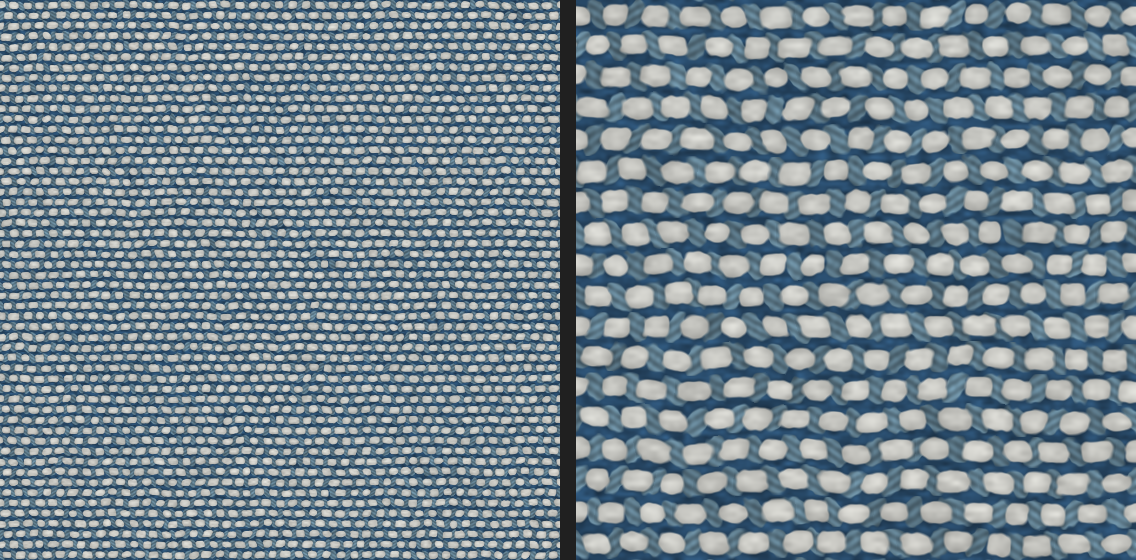
Left: the whole. Right: its middle third, enlarged.
Write a WebGL 2 fragment shader that draws this texture.

```glsl
#version 300 es
precision highp float;
// Woven cloth: staggered rows of cream floats, with twisted teal yarn in the
// gaps and navy weft behind. Each yarn is a superellipse on a brick grid,
// varied per cell by an integer hash and roughened by wrapping value noise.
uniform vec2 u_resolution;
out vec4 fragColor;

const vec2 WEAVE = vec2(42.0, 54.0);   // floats across, rows up (even)
const vec3 NAVY = vec3(0.155, 0.285, 0.405);
const vec3 TEAL = vec3(0.400, 0.525, 0.595);
const vec3 CREAM = vec3(0.775, 0.775, 0.755);

// Integer hash of a lattice point, 0 to 1
float hash(vec2 cell, uint seed) {
  uvec2 q = uvec2(ivec2(cell));
  uint h = q.x * 1597u + q.y * 51749u + seed * 7919u;
  h = (h ^ (h >> 15)) * 73244475u;
  h = (h ^ (h >> 13)) * 668265263u;
  h ^= h >> 16;
  return float(h & 65535u) / 65535.0;
}

// Value noise that repeats after a whole number of cells
float wrapNoise(vec2 uv, vec2 period, uint seed) {
  vec2 p = uv * period;
  vec2 i = floor(p);
  vec2 f = fract(p);
  f = f * f * (3.0 - 2.0 * f);
  vec2 a = mod(i, period);
  vec2 b = mod(i + 1.0, period);
  return mix(mix(hash(a, seed), hash(vec2(b.x, a.y), seed), f.x),
             mix(hash(vec2(a.x, b.y), seed), hash(b, seed), f.x), f.y);
}

// Normalised superellipse radius: 1 on the outline
float superellipse(vec2 p, vec2 halfSize, float power) {
  vec2 q = pow(abs(p) / halfSize + 0.0001, vec2(power));
  return pow(q.x + q.y, 1.0 / power);
}

float coverage(float radius, float softness) {
  return 1.0 - smoothstep(1.0 - softness, 1.0 + softness, radius);
}

// Brick grid: xy is the position about the cell centre, zw the wrapped cell
vec4 brick(vec2 p, float shift) {
  p.x += shift + 0.5 * mod(floor(p.y), 2.0);
  return vec4(fract(p) - 0.5, mod(floor(p), WEAVE));
}

// Teal knot between two floats: leaning yarn with diagonal plies
vec3 addKnot(vec3 base, vec4 g, float grain, float softness) {
  float lean = mix(-0.24, 0.24, step(0.35, hash(g.zw, 11u)));
  vec2 p = g.xy;
  p.x += lean * p.y + 0.05 * (hash(g.zw, 12u) - 0.5);
  float width = mix(0.23, 0.31, hash(g.zw, 13u));
  float radius = superellipse(p, vec2(width, 0.45), 2.2) + 0.5 * (grain - 0.5);
  float ply = 0.5 + 0.5 * cos(15.0 * (g.xy.x + 1.3 * lean * 4.0 * g.xy.y));
  float light = 0.78 + 0.22 * ply + 0.25 * (grain - 0.5);
  light *= mix(0.92, 1.1, hash(g.zw, 14u));
  return mix(base, TEAL * light, coverage(radius, softness));
}

// Cream float: from round to nearly rectangular, darker at its rim
vec3 addFloat(vec3 base, vec4 g, float grain, float fibre, float softness) {
  vec2 jitter = vec2(hash(g.zw, 21u), hash(g.zw, 22u)) - 0.5;
  vec2 p = g.xy - jitter * vec2(0.12, 0.07);
  p.y += 0.12 * (hash(g.zw, 23u) - 0.5) * p.x;
  vec2 halfSize = vec2(mix(0.30, 0.40, hash(g.zw, 24u)),
                       mix(0.31, 0.37, hash(g.zw, 25u)));
  float power = mix(2.0, 3.8, hash(g.zw, 26u));
  float radius = superellipse(p, halfSize, power);
  float light = 1.05 - 0.13 * radius * radius + 0.08 * p.y;
  light += 0.12 * (fibre - 0.5) + 0.08 * (grain - 0.5);
  light *= mix(0.96, 1.03, hash(g.zw, 27u));
  // Contact shadow under the yarn
  base *= 1.0 - 0.14 * coverage(radius - 0.18, 0.25);
  return mix(base, CREAM * light, coverage(radius + 0.26 * (grain - 0.5), softness));
}

void main() {
  vec2 uv = gl_FragCoord.xy / u_resolution;
  float pixel = WEAVE.y / min(u_resolution.x, u_resolution.y);
  float softness = max(0.13, 1.7 * pixel);

  // Fibre textures and slow drift of the threads
  float grain = mix(wrapNoise(uv, vec2(300.0), 1u), wrapNoise(uv, vec2(170.0), 2u), 0.4);
  float fibre = wrapNoise(uv, vec2(150.0, 330.0), 3u);
  vec2 drift = vec2(wrapNoise(uv, vec2(24.0, 54.0), 4u),
                    wrapNoise(uv, vec2(30.0, 18.0), 5u)) - 0.5;
  vec2 p = uv * WEAVE + drift * vec2(0.22, 0.20);

  // Layers: weft, knots, floats
  vec3 color = NAVY * (1.0 + 0.42 * (fibre - 0.5) + 0.3 * (grain - 0.5));
  color = addKnot(color, brick(p, 0.5), grain, softness);
  color = addFloat(color, brick(p, 0.0), grain, fibre, softness);

  // Faint uneven dye
  float dye = wrapNoise(uv, vec2(4.0), 6u) - 0.5;
  color *= 1.0 + dye * vec3(0.035, 0.02, 0.01);
  fragColor = vec4(clamp(color, 0.0, 1.0), 1.0);
}
```
